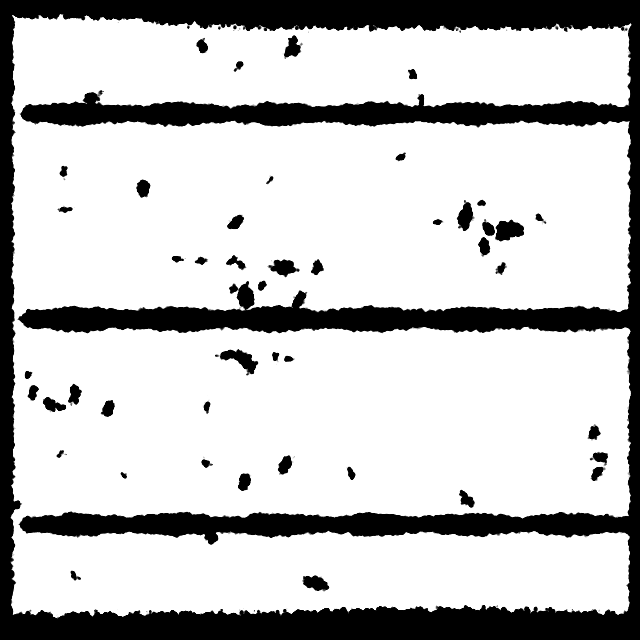
Give the GLSL for this texture map, as a Shadertoy shader.

```glsl
// Four worn white planks in a ragged black frame, split by three swelling black seams.

const float TAU = 6.2831853;
const float SEAM_MIDDLE = 0.5013;
const float SEAM_SPACING = 0.3208;
const float SWELL_PERIOD = 0.1536;
const float SWELL_START = 0.124;
const float FLECK_CELLS = 30.0;

vec2 hash2(vec2 cell) {
    vec3 q = fract(vec3(cell.xyx) * vec3(0.1031, 0.1030, 0.0973));
    q += dot(q, q.yzx + 33.33);
    return fract((q.xx + q.yz) * q.zy);
}

// Distance to the nearest jittered cell point
float cellular(vec2 p) {
    vec2 base = floor(p);
    float nearest = 2.0;
    for (int y = -1; y <= 1; y++)
        for (int x = -1; x <= 1; x++) {
            vec2 cell = base + vec2(x, y);
            nearest = min(nearest, length(cell + hash2(cell) - p));
        }
    return nearest;
}

// Two octaves of chipping, roughly -1 to 1
float chipping(vec2 p) {
    return 1.5 * (cellular(p * 55.0) - 0.45) + 1.1 * (cellular(p * 125.0 + 17.0) - 0.45);
}

// Negative inside the frame, whose upper edge thins toward the left
float frameDistance(vec2 p, float chips) {
    float top = mix(0.027, 0.044, smoothstep(0.08, 0.42, p.x));
    float bottom = 0.042 + 0.007 * smoothstep(0.3, 0.65, p.x) * smoothstep(1.0, 0.75, p.x);
    float sides = min(p.x - 0.021, 0.983 - p.x) + 0.004 * chips;
    float ends = min(p.y - bottom, 1.0 - top - p.y) + 0.007 * chips;
    return min(sides, ends);
}

// Seams taper to a point at the left and swell at regular intervals
float seamDistance(vec2 p, float chips) {
    float row = clamp(round((p.y - SEAM_MIDDLE) / SEAM_SPACING), -1.0, 1.0);
    float offset = abs(p.y - SEAM_MIDDLE - row * SEAM_SPACING);
    float swell = 0.5 + 0.5 * cos(TAU * (p.x - SWELL_START) / SWELL_PERIOD);
    float halfWidth = 0.0125 + 0.0055 * swell + 0.0015 * (1.0 - abs(row));
    return offset - min(halfWidth, 0.9 * (p.x - 0.028)) + 0.0035 * chips;
}

float patchWear(vec2 p, vec2 center, vec2 spread, float strength) {
    vec2 q = (p - center) / spread;
    return strength * exp(-dot(q, q));
}

// Chance of a fleck: sparse everywhere, dense in worn patches
float wear(vec2 p) {
    float w = 0.035;
    w += patchWear(p, vec2(0.36, 0.59), vec2(0.08, 0.05), 0.75);
    w += patchWear(p, vec2(0.78, 0.65), vec2(0.10, 0.06), 0.65);
    w += patchWear(p, vec2(0.08, 0.36), vec2(0.04, 0.10), 0.45);
    w += patchWear(p, vec2(0.43, 0.45), vec2(0.03, 0.02), 0.90);
    w += patchWear(p, vec2(0.52, 0.12), vec2(0.06, 0.03), 0.60);
    w += patchWear(p, vec2(0.41, 0.93), vec2(0.08, 0.02), 0.60);
    w += patchWear(p, vec2(0.92, 0.33), vec2(0.03, 0.08), 0.40);
    return w;
}

// Scattered, randomly turned oval chips
float fleckDistance(vec2 p, float cells, float chips) {
    vec2 base = floor(p * cells);
    float nearest = 1.0;
    for (int y = -1; y <= 1; y++)
        for (int x = -1; x <= 1; x++) {
            vec2 cell = base + vec2(x, y);
            vec2 center = (cell + hash2(cell + 41.0)) / cells;
            vec2 pick = hash2(cell + 83.0);
            if (pick.x > wear(center)) continue;
            float turn = TAU * hash2(cell + 127.0).x;
            vec2 axis = vec2(cos(turn), sin(turn));
            vec2 q = p - center;
            q = vec2(dot(q, axis) * 0.75, dot(q, vec2(-axis.y, axis.x)) * 1.25);
            float radius = mix(0.15, 0.47, pick.y * pick.y) / cells;
            nearest = min(nearest, length(q) - radius);
        }
    return nearest + 0.005 * chips;
}

void mainImage(out vec4 fragColor, in vec2 fragCoord) {
    vec2 p = fragCoord / iResolution.xy;
    float chips = chipping(p);

    float ink = min(frameDistance(p, chips), seamDistance(p, chips));
    ink = min(ink, fleckDistance(p, FLECK_CELLS, chips));

    float soft = 0.7 / iResolution.y;
    fragColor = vec4(vec3(smoothstep(-soft, soft, ink)), 1.0);
}
```
